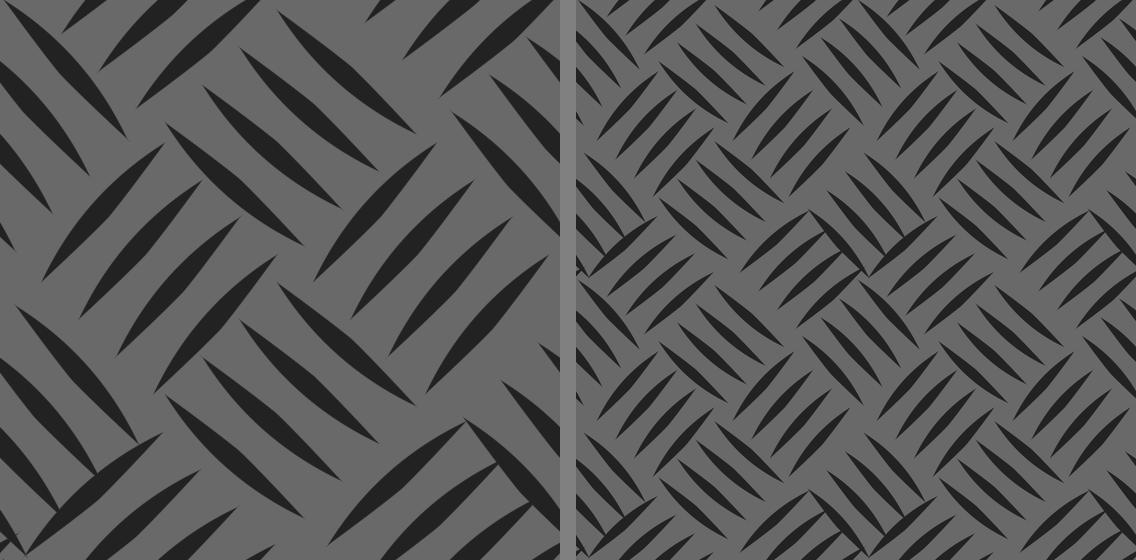
Left: one tile. Right: repeated 2 by 2.
Write a WebGL 2 fragment shader that draws this pattern.

```glsl
#version 300 es
precision highp float;
// Diamond tread plate: dark pointed bars in woven groups of four on grey.
uniform vec2 u_resolution;
out vec4 outColor;

// Signed distance to a pointed bar: one side a full arc, the other nearly straight.
float treadBar(vec2 p, float angle, float fullSide) {
  vec2 axis = vec2(cos(angle), sin(angle));
  float along = abs(dot(p, axis)) / 0.166;
  float across = dot(p, vec2(-axis.y, axis.x)) * fullSide;
  float width = across > 0.0 ? 0.0245 * (1.0 - along * along)
                             : 0.0130 * (1.0 - pow(along, 1.25));
  return (abs(across) - width) * 0.96;
}

void main() {
  vec2 uv = gl_FragCoord.xy / u_resolution;
  float pixel = 1.0 / min(u_resolution.x, u_resolution.y);

  // Each group: centre, bar angle, side of the full arc
  vec4 groups[8] = vec4[8](
    vec4(0.519, 0.771, -0.727, -1.0), vec4(0.519, 0.285, -0.727, -1.0),
    vec4(0.017, 0.776, -0.845, 1.0), vec4(0.038, 0.230, -0.845, 1.0),
    vec4(0.2845, 0.521, 0.845, 1.0), vec4(0.770, 0.521, 0.845, 1.0),
    vec4(0.267, 0.017, 0.730, 1.0), vec4(0.809, 0.037, 0.730, 1.0));

  // Union of four bars per group, wrapped across the canvas edges
  float dist = 1.0;
  for (int g = 0; g < 8; g++) {
    vec4 group = groups[g];
    vec2 spacing = 0.0667 * vec2(sign(group.z), -1.0);
    for (int i = 0; i < 4; i++) {
      vec2 centre = group.xy + spacing * (float(i) - 1.5);
      vec2 local = fract(uv - centre + 0.5) - 0.5;
      dist = min(dist, treadBar(local, group.z, group.w));
    }
  }

  // Flat colours with a one-pixel soft edge
  vec3 plateGrey = vec3(0.412);
  vec3 barDark = vec3(0.133);
  float cover = 1.0 - smoothstep(-0.75 * pixel, 0.75 * pixel, dist);
  outColor = vec4(mix(plateGrey, barDark, cover), 1.0);
}
```
